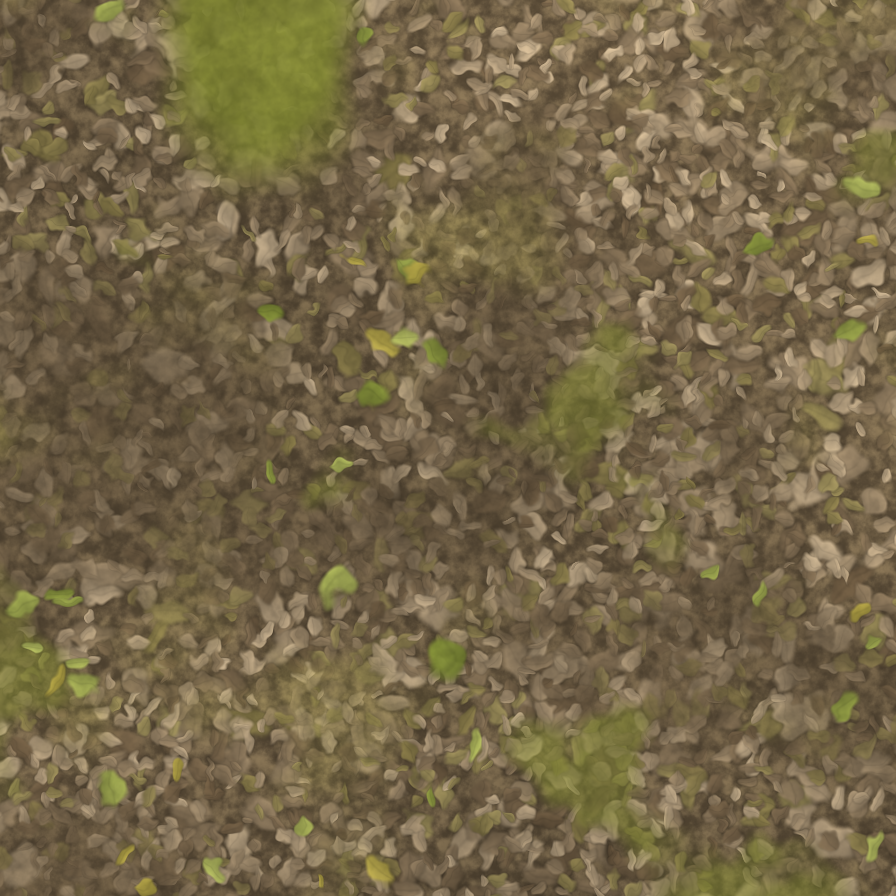
Write a WebGL 1 fragment shader that draws this texture.

```glsl
precision highp float;
// Forest floor: soft brown leaf litter over dark soil, with moss and a few green leaves.
uniform vec2 u_resolution;

const vec3 SOIL_DARK = vec3(0.31, 0.26, 0.19);
const vec3 SOIL_LIGHT = vec3(0.48, 0.41, 0.30);
const vec3 LITTER_DARK = vec3(0.39, 0.32, 0.23);
const vec3 LITTER_LIGHT = vec3(0.71, 0.63, 0.51);
const vec3 OLIVE = vec3(0.51, 0.47, 0.26);
const vec3 MOSS_DARK = vec3(0.40, 0.42, 0.15);
const vec3 MOSS_LIGHT = vec3(0.56, 0.59, 0.22);
const vec3 LEAF_DARK = vec3(0.46, 0.51, 0.19);
const vec3 LEAF_LIGHT = vec3(0.67, 0.70, 0.36);
const vec3 YELLOW = vec3(0.68, 0.59, 0.25);
const vec2 MOSS_CENTRE = vec2(0.30, 0.96);
const float LITTER_CELLS = 23.0;
const float EDGE_SOFTNESS = 0.24;

float hash(vec2 p) {
  vec3 q = fract(p.xyx * 0.1031);
  q += dot(q, q.yzx + 33.33);
  return fract((q.x + q.y) * q.z);
}

float noise(vec2 p) {
  vec2 i = floor(p), f = fract(p);
  f = f * f * (3.0 - 2.0 * f);
  return mix(mix(hash(i), hash(i + vec2(1.0, 0.0)), f.x),
             mix(hash(i + vec2(0.0, 1.0)), hash(i + 1.0), f.x), f.y);
}

float fbm(vec2 p) {
  float sum = 0.0, amp = 0.5;
  for (int i = 0; i < 4; i++) {
    sum += amp * noise(p);
    p = mat2(1.6, 1.2, -1.2, 1.6) * p + 7.3;
    amp *= 0.5;
  }
  return sum / 0.9375;
}

// Paints one jittered layer of ragged leaves; cover is the share of filled cells,
// clump is how strongly that share follows broad patches.
void scatter(inout vec3 col, vec2 uv, float cells, float seed,
             float cover, float clump, vec3 dark, vec3 light, vec3 accent) {
  vec2 g = uv * cells + seed * 3.7;
  vec2 home = floor(g);
  vec2 ragged = vec2(noise(g * 2.6 + seed), noise(g * 2.6 + seed + 31.0)) - 0.5;
  for (int j = -1; j <= 1; j++) {
    for (int i = -1; i <= 1; i++) {
      vec2 cell = home + vec2(float(i), float(j));
      vec2 id = cell + seed * 17.0;
      vec2 centre = cell + vec2(hash(id), hash(id + 51.0));
      float angle = 6.2832 * hash(id + 113.0);
      float size = mix(0.36, 0.68, hash(id + 171.0));
      float slim = mix(0.36, 0.72, hash(id + 233.0));
      float tone = hash(id + 291.0);
      float patchy = noise(cell / cells * 6.0 + seed) - 0.5;
      float present = step(hash(id + 347.0), cover + clump * patchy);

      vec2 d = g - centre + ragged * 0.34;
      float c = cos(angle), s = sin(angle);
      vec2 q = vec2(c * d.x + s * d.y, c * d.y - s * d.x) / size;
      float dist = length(vec2(q.x, q.y / slim)) + 0.12 * abs(q.x);
      float body = 1.0 - smoothstep(1.0 - EDGE_SOFTNESS, 1.0 + EDGE_SOFTNESS, dist);
      float shadow = 1.0 - smoothstep(0.8, 1.45, dist);

      vec3 leaf = mix(dark, light, tone);
      leaf = mix(leaf, accent, 0.75 * step(0.83, hash(id + 411.0)));
      leaf *= 1.0 + 0.14 * q.y / slim - 0.07 * exp(-160.0 * q.y * q.y);
      col *= 1.0 - 0.16 * shadow * present;
      col = mix(col, leaf, body * present * 0.92);
    }
  }
}

void main() {
  vec2 uv = gl_FragCoord.xy / u_resolution.y;
  float broad = fbm(uv * 4.0 + 11.0);
  float grain = fbm(uv * 85.0);
  float fine = noise(uv * 190.0 + 5.0);

  // Soil with crumbs
  vec3 col = mix(SOIL_DARK, SOIL_LIGHT, smoothstep(0.2, 0.85, grain));

  // Brown litter, from broad leaves to crumbs
  for (int k = 0; k < 4; k++) {
    float n = float(k);
    scatter(col, uv, LITTER_CELLS + 8.0 * n, 2.0 + n, 0.52, 0.75,
            LITTER_DARK, LITTER_LIGHT, OLIVE);
  }

  // Bare dark patches, olive tint and a paler upper right
  float bare = smoothstep(0.50, 0.72, fbm(uv * 5.0 + 40.0));
  col = mix(col, SOIL_DARK * (0.85 + 0.5 * grain), 0.55 * bare);
  float tint = smoothstep(0.50, 0.72, fbm(uv * 5.5 + 73.0));
  col = mix(col, OLIVE * (0.65 + 0.7 * grain), 0.45 * tint);
  col *= 0.92 + 0.18 * broad + 0.10 * smoothstep(0.9, 1.8, uv.x + uv.y);

  // Blurred moss
  float mossShape = length((uv - MOSS_CENTRE) * vec2(1.0, 0.85)) + 0.16 * (broad - 0.5);
  float moss = 1.0 - smoothstep(0.06, 0.14, mossShape);
  moss = max(moss, 0.6 * smoothstep(0.64, 0.78, fbm(uv * 6.0 + 91.0)));
  col = mix(col, mix(MOSS_DARK, MOSS_LIGHT, fbm(uv * 26.0)), 0.88 * moss);

  // Small sprouts in clumps and a few larger green leaves
  scatter(col, uv, 32.0, 9.0, 0.0, 0.40, LEAF_DARK, LEAF_LIGHT, YELLOW);
  scatter(col, uv, 14.0, 12.0, 0.015, 0.06, LEAF_DARK, LEAF_LIGHT, LEAF_LIGHT);

  col *= 0.90 + 0.14 * grain + 0.06 * fine;
  gl_FragColor = vec4(clamp(col, 0.0, 1.0), 1.0);
}
```
